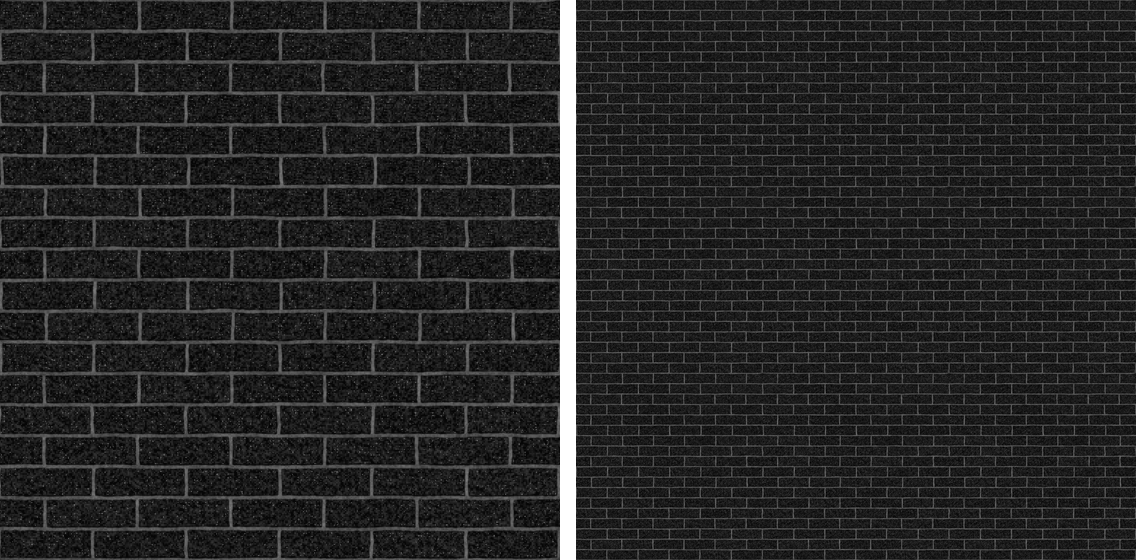
Left: one tile. Right: repeated 3 by 3.
Write a Shadertoy shader that draws this texture.

```glsl
// Dark, gritty running-bond brick wall with thin grey mortar joints, tiling seamlessly.

const vec2  BRICKS        = vec2(6.0, 18.0);      // repeats across and down
const float ODD_SHIFT     = 0.48;                 // shift of odd courses, in bricks
const float COURSE_JITTER = 0.035;                // random slide of a course, in bricks
const float JOINT_JITTER  = 0.018;                // random slide of one joint, in bricks
const float JOINT_TILT    = 0.014;                // lean of upright joints, in bricks
const vec2  MORTAR_HALF   = vec2(0.0033, 0.0034); // half joint widths, in canvas units
const float CORNER        = 0.0022;
const float EDGE_WOBBLE   = 0.0022;
const float EDGE_SOFTNESS = 0.0007;
const float SHADOW_DEPTH  = 0.0035;               // dark band along a brick's lower edge
const float SPECK_CELLS   = 200.0;
const float SPECK_DENSITY = 0.17;
const float SPECK_GAIN    = 0.22;
const vec3  BRICK_COLOR   = vec3(0.098);
const vec3  BED_COLOR     = vec3(0.315);
const vec3  UPRIGHT_COLOR = vec3(0.365);

float hash(vec2 p) {
    return fract(sin(dot(p, vec2(127.1, 311.7))) * 43758.5);
}

// Value noise that wraps over the unit square
float noise(vec2 uv, vec2 cells) {
    vec2 p = uv * cells;
    vec2 i = floor(p);
    vec2 f = fract(p);
    f = f * f * (3.0 - 2.0 * f);
    vec2 a = mod(i, cells);
    vec2 b = mod(i + 1.0, cells);
    return mix(mix(hash(a), hash(vec2(b.x, a.y)), f.x),
               mix(hash(vec2(a.x, b.y)), hash(b), f.x), f.y);
}

// Position of an upright joint inside its course, in bricks
float jointAt(float column, float row, float height) {
    vec2 id = vec2(mod(column, BRICKS.x), row);
    float slide = (hash(id + 31.0) - 0.5) * JOINT_JITTER;
    float tilt = (hash(id + 57.0) - 0.5) * (height - 0.5) * JOINT_TILT;
    return column + slide + tilt;
}

// Small bright mineral grains, one candidate per cell
float specks(vec2 uv) {
    vec2 p = uv * SPECK_CELLS;
    vec2 id = mod(floor(p), SPECK_CELLS);
    vec2 center = 0.35 + 0.3 * vec2(hash(id + 3.0), hash(id + 11.0));
    float radius = mix(0.22, 0.4, hash(id + 19.0));
    float present = step(hash(id + 27.0), SPECK_DENSITY);
    float dotMask = 1.0 - smoothstep(radius * 0.4, radius + 0.1, length(fract(p) - center));
    return present * dotMask * mix(0.3, 1.0, hash(id + 41.0));
}

void mainImage(out vec4 fragColor, in vec2 fragCoord) {
    vec2 uv = fragCoord / iResolution.xy;
    float pixel = 1.0 / min(iResolution.x, iResolution.y);

    // Uneven edges: slow sag plus fine chipping
    vec2 sag = vec2(noise(uv, vec2(30.0, 54.0)), noise(uv, vec2(20.0, 36.0))) - 0.5;
    float chip = noise(uv, vec2(150.0)) - 0.5;
    vec2 wall = (uv + sag * EDGE_WOBBLE) * BRICKS;

    // Course and the two joints around this point
    float row = mod(floor(wall.y), BRICKS.y);
    float height = fract(wall.y);
    float slide = ODD_SHIFT * mod(row, 2.0) + (hash(vec2(row, 7.0)) - 0.5) * COURSE_JITTER;
    float x = wall.x - slide;
    float column = floor(x);
    column += step(jointAt(column + 1.0, row, height), x) - step(x, jointAt(column, row, height));
    float left = jointAt(column, row, height);
    float right = jointAt(column + 1.0, row, height);
    vec2 brickId = vec2(mod(column, BRICKS.x), row);

    // Rounded brick distance, negative inside
    vec2 local = vec2(x - 0.5 * (left + right), height - 0.5) / BRICKS;
    vec2 halfSize = 0.5 * vec2(right - left, 1.0) / BRICKS - MORTAR_HALF;
    vec2 q = abs(local) - halfSize;
    vec2 r = q + CORNER;
    float dist = length(max(r, 0.0)) + min(max(r.x, r.y), 0.0) - CORNER;
    dist += chip * EDGE_WOBBLE * 0.6;
    float soft = EDGE_SOFTNESS + 0.5 * pixel;
    float mortarMask = smoothstep(-soft, soft, dist);

    // Shared surface noise
    float fine = noise(uv, vec2(384.0)) - 0.5;
    float medium = noise(uv, vec2(190.0)) - 0.5;
    float broad = noise(uv, vec2(40.0, 60.0)) - 0.5;

    // Brick face: grit, specks, tone per brick, dark rim and lower shadow
    float tone = (hash(brickId + 73.0) - 0.5) * 0.018;
    vec3 brick = BRICK_COLOR + tone + 0.17 * fine + 0.09 * medium + 0.015 * broad;
    brick += SPECK_GAIN * specks(uv);
    float rise = local.y + halfSize.y;
    brick *= mix(0.4, 1.0, smoothstep(0.0, SHADOW_DEPTH, rise + chip * 0.002));
    brick *= mix(0.75, 1.0, smoothstep(0.0, 0.003, -dist));

    // Mortar: lighter in upright joints, darker toward the bricks
    float upright = smoothstep(-0.001, 0.001, q.x) * (1.0 - smoothstep(-0.002, 0.001, q.y));
    vec3 mortar = mix(BED_COLOR, UPRIGHT_COLOR, upright);
    mortar += 0.10 * fine + 0.07 * medium + 0.09 * broad;
    mortar *= mix(0.82, 1.04, smoothstep(0.0, 0.0025, dist));

    vec3 color = mix(brick, mortar, mortarMask);
    fragColor = vec4(clamp(color, 0.025, 1.0), 1.0);
}
```
